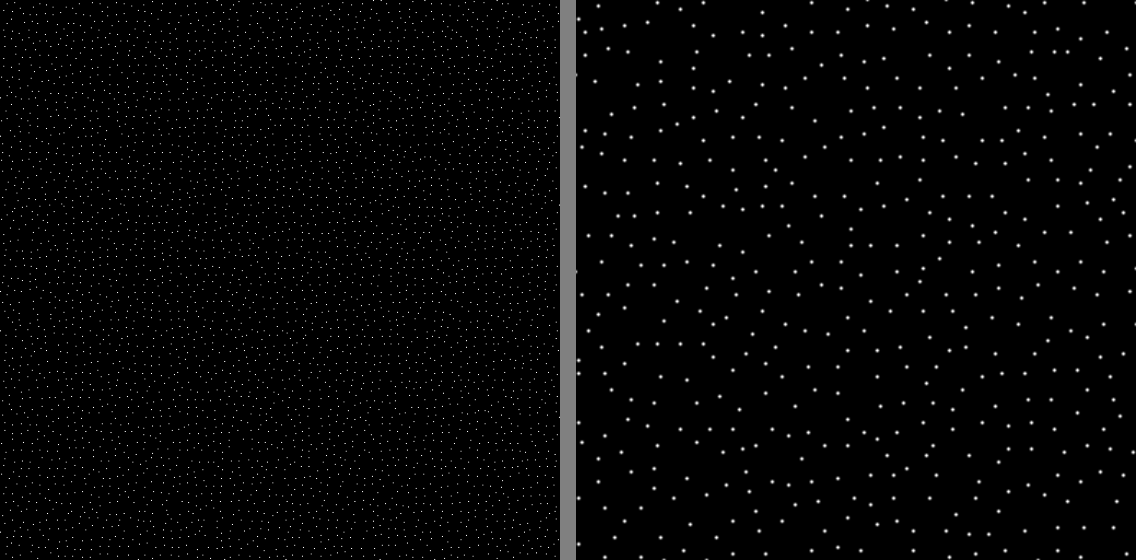
Left: the whole. Right: its middle third, enlarged.
Reproduce this texture procedurally as a three.js fragment shader.

```glsl
varying vec2 vUv;

const float CELLS = 64.0;          // scatter cells across the canvas
const float GRAINS_PER_CELL = 8.0; // fine lattice steps across one cell
const float JITTER = 0.94;
const float SPACING = 0.9;         // preferred gap between dots, in cells
const float REPULSION = 0.5;
const vec3 BACKGROUND = vec3(0.0);
const vec3 DOT_COLOUR = vec3(1.0);

vec2 hash2(vec2 p) {
  vec3 q = fract(vec3(p.xyx) * vec3(0.1031, 0.1030, 0.0973));
  q += dot(q, q.yzx + 33.33);
  return fract((q.xx + q.yz) * q.zy);
}

vec2 seedPoint(vec2 cell, float jitter) {
  return cell + 0.5 + jitter * (hash2(cell + 17.0) - 0.5);
}

// Pushes a cell's seed away from close neighbours for an even scatter
vec2 relaxedPoint(vec2 cell, float jitter, float spacing, float strength) {
  vec2 point = seedPoint(cell, jitter);
  vec2 push = vec2(0.0);
  for (int y = -1; y <= 1; y++) {
    for (int x = -1; x <= 1; x++) {
      if (x == 0 && y == 0) continue;
      vec2 away = point - seedPoint(cell + vec2(float(x), float(y)), jitter);
      float gap = max(length(away), 0.001);
      push += away / gap * max(spacing - gap, 0.0);
    }
  }
  return point + strength * push;
}

// Square grain one lattice step wide, with a softened border
float grainMask(vec2 offset) {
  vec2 coverage = clamp(1.0 - abs(offset), 0.0, 1.0);
  return smoothstep(0.0, 1.0, coverage.x * coverage.y);
}

float scatteredDots(vec2 p, float grainsPerCell) {
  vec2 home = floor(p);
  float mask = 0.0;
  for (int y = -1; y <= 1; y++) {
    for (int x = -1; x <= 1; x++) {
      vec2 cell = home + vec2(float(x), float(y));
      vec2 point = relaxedPoint(cell, JITTER, SPACING, REPULSION);
      vec2 snapped = floor(point * grainsPerCell) + 0.5;
      mask = max(mask, grainMask(p * grainsPerCell - snapped));
    }
  }
  return mask;
}

void main() {
  float dots = scatteredDots(vUv * CELLS, GRAINS_PER_CELL);
  gl_FragColor = vec4(mix(BACKGROUND, DOT_COLOUR, dots), 1.0);
}
```
